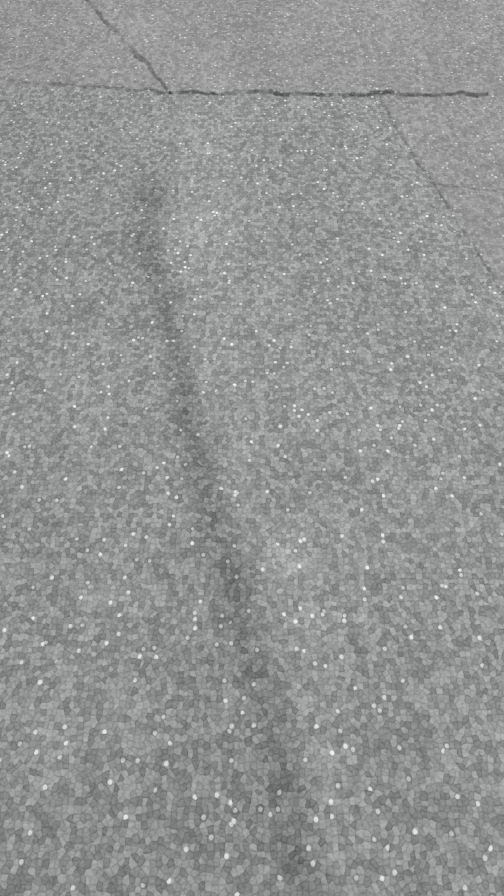
Write a WebGL 2 fragment shader that draws this texture.

```glsl
#version 300 es
precision highp float;
// Worn asphalt seen in perspective: cellular stones on a receding ground plane,
// shaded by broad stains, a soft dark rut, fine cracks and a smoother strip.
// Lengths are in canvas heights, measured from the lower left.
uniform vec2 u_resolution;
out vec4 outColor;

vec2 hash22(vec2 p) {
    vec3 q = fract(p.xyx * vec3(0.1031, 0.1030, 0.0973));
    q += dot(q, q.yzx + 33.33);
    return fract((q.xx + q.yz) * q.zy);
}

float valueNoise(vec2 p) {
    vec2 i = floor(p), f = fract(p);
    f = f * f * (3.0 - 2.0 * f);
    float low = mix(hash22(i).x, hash22(i + vec2(1, 0)).x, f.x);
    float high = mix(hash22(i + vec2(0, 1)).x, hash22(i + vec2(1, 1)).x, f.x);
    return mix(low, high, f.y);
}

float fbm(vec2 p) {
    float sum = 0.0, gain = 0.5;
    for (int i = 0; i < 4; i++) {
        sum += gain * valueNoise(p);
        p = p * 2.03 + 17.0;
        gain *= 0.5;
    }
    return sum / 0.9375;
}

float segment(vec2 p, vec2 a, vec2 b) {
    vec2 d = b - a;
    return length(p - a - d * clamp(dot(p - a, d) / dot(d, d), 0.0, 1.0));
}

float blob(vec2 p, vec2 center, vec2 size) {
    vec2 d = (p - center) / size;
    return exp(-dot(d, d));
}

// Brightness offset of the stones, their dark joints and the rare bright chips
float stones(vec2 p) {
    float depth = 1.8 - p.y;
    vec2 g = 250.0 * vec2(p.x - 0.28, 1.4) / depth + 300.0;
    vec2 cell = floor(g), stone = vec2(0.0);
    float nearest = 9.0, second = 9.0;
    for (int y = -1; y <= 1; y++)
    for (int x = -1; x <= 1; x++) {
        vec2 id = cell + vec2(x, y);
        float d = length(id + 0.1 + 0.8 * hash22(id) - g);
        if (d < nearest) {
            second = nearest;
            nearest = d;
            stone = id;
        } else second = min(second, d);
    }
    vec2 tone = hash22(stone + 71.0);
    float joint = smoothstep(0.0, 0.35, second - nearest) - 0.6;
    float chip = step(0.965, tone.y) * smoothstep(0.5, 0.25, nearest);
    return 0.16 * (tone.x - 0.5) + 0.06 * joint + 0.24 * chip;
}

// Soft dark rut running down the lane, widening toward the viewer
float rut(vec2 p) {
    vec2 path[6] = vec2[6](vec2(0.157, 0.735), vec2(0.197, 0.62), vec2(0.215, 0.505),
                           vec2(0.255, 0.375), vec2(0.306, 0.19), vec2(0.345, -0.02));
    float d = 1.0;
    for (int i = 0; i < 5; i++) d = min(d, segment(p, path[i], path[i + 1]));
    float width = mix(0.028, 0.014, smoothstep(0.0, 0.7, p.y));
    return exp(-d * d / (width * width));
}

float crack(vec2 p, vec2 a, vec2 b, float width) {
    return 1.0 - smoothstep(width * 0.3, width * 1.6, segment(p, a, b));
}

void main() {
    vec2 p = gl_FragCoord.xy / u_resolution.y;

    // Stones, averaged over four samples per pixel
    float grain = 0.0;
    for (int i = 0; i < 4; i++) {
        vec2 offset = vec2(i & 1, i >> 1) * 0.5 - 0.25;
        grain += 0.25 * stones(p + offset / u_resolution.y);
    }
    grain += 0.08 * (valueNoise(p * vec2(380.0, 480.0)) - 0.5);

    // Smoother strip beyond the slanted seam and above the cross crack
    vec2 wobble = vec2(fbm(p * 60.0), fbm(p * 60.0 + 40.0)) - 0.5;
    vec2 q = p + 0.008 * wobble;
    float seamSide = dot(q - vec2(0.423, 0.89), normalize(vec2(0.215, 0.137)));
    float smoother = max(smoothstep(-0.004, 0.008, seamSide) * smoothstep(0.5, 0.65, p.y),
                         smoothstep(0.892, 0.908, q.y));

    // Broad light and stains
    float shade = 0.548 + 0.025 * smoothstep(0.1, 0.6, p.y) + 0.012 * smoother;
    shade += 0.06 * (fbm(p * vec2(9.0, 6.0)) - 0.5) + 0.05 * (fbm(p * 32.0) - 0.5);
    shade += 0.018 * smoothstep(-0.03, 0.06, p.x - 0.35 + 0.25 * p.y);
    shade += 0.055 * blob(q, vec2(0.318, 0.375), vec2(0.022, 0.035));
    shade += 0.025 * blob(q, vec2(0.23, 0.75), vec2(0.05, 0.04));
    shade -= 0.075 * rut(q) * (0.6 + 0.8 * fbm(p * 20.0));
    shade -= 0.085 * blob(q, vec2(0.17, 0.775), vec2(0.023, 0.034));

    // Cracks and seam, broken up along their length
    float wear = smoothstep(0.25, 0.65, fbm(p * 45.0 + 9.0));
    float lines = 0.20 * crack(q, vec2(0.19, 0.897), vec2(0.543, 0.895), 0.0022);
    lines += 0.12 * crack(q, vec2(-0.01, 0.912), vec2(0.19, 0.897), 0.0018);
    lines += 0.15 * crack(q, vec2(0.088, 1.01), vec2(0.19, 0.897), 0.0020);
    lines += 0.10 * crack(q, vec2(0.423, 0.89), vec2(0.57, 0.66), 0.0018);
    lines += 0.09 * crack(q, vec2(0.48, 0.795), vec2(0.57, 0.788), 0.0015);

    float value = shade + grain * mix(1.0, 0.75, smoother) - lines * (0.4 + 0.7 * wear);
    vec3 tint = mix(vec3(-0.004, 0.003, 0.001), vec3(0.002, -0.002, 0.002), smoother);
    outColor = vec4(clamp(value + tint, 0.0, 1.0), 1.0);
}
```
